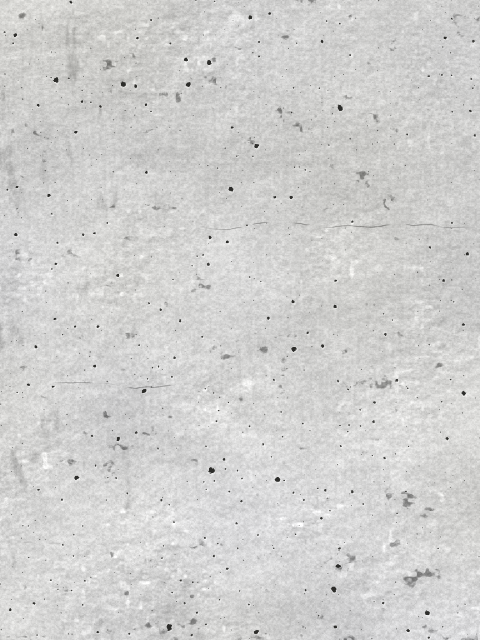
Write a Shadertoy shader that draws this texture.

```glsl
float hash(vec2 p) {
    return fract(sin(dot(p, vec2(127.1, 311.7))) * 43758.5453);
}

float noise(vec2 p) {
    vec2 cell = floor(p), f = fract(p);
    f = f * f * (3.0 - 2.0 * f);
    return mix(mix(hash(cell), hash(cell + vec2(1, 0)), f.x),
               mix(hash(cell + vec2(0, 1)), hash(cell + vec2(1, 1)), f.x), f.y);
}

float fbm(vec2 p) {
    float sum = 0.0, amp = 0.5;
    for (int i = 0; i < 5; i++) {
        sum += amp * noise(p);
        p = mat2(1.6, 1.2, -1.2, 1.6) * p + 17.3;
        amp *= 0.5;
    }
    return sum / 0.97;
}

// Surface height, stretched sideways and slightly tilted
float height(vec2 p) {
    return fbm(vec2(p.x - 0.3 * p.y, 1.5 * p.y + 0.25 * p.x) * 38.0);
}

// Round air holes: x is the hole, y its lit lower rim
vec2 pores(vec2 p, float cells, float density, float rMin, float rMax) {
    vec2 id = floor(p * cells);
    vec2 centre = (id + 0.22 + 0.56 * vec2(hash(id + 3.1), hash(id + 8.7))) / cells;
    float cluster = smoothstep(0.25, 0.75, noise(centre * 6.0 + 40.0));
    float present = step(hash(id + 21.3), density * (0.35 + 1.3 * cluster));
    float radius = mix(rMin, rMax, pow(hash(id + 5.9), 2.5));
    vec2 d = p - centre;
    d.y *= 0.85 + 0.4 * hash(id + 11.0);
    d += (vec2(noise(p * 260.0), noise(p * 260.0 + 9.0)) - 0.5) * radius * 0.7;
    float edge = 0.0013;
    float hole = 1.0 - smoothstep(radius - edge, radius + edge, length(d));
    float rim = 1.0 - smoothstep(radius, radius + 2.0 * edge, length(d + vec2(-0.0008, 0.0015)));
    return present * vec2(hole, rim * (1.0 - hole));
}

// Thin broken hairlines running across
float cracks(vec2 p) {
    float sum = 0.0;
    for (int i = 0; i < 3; i++) {
        float k = float(i);
        float y = 0.205 + 0.33 * k + 0.035 * (fbm(vec2(p.x * 7.0, k * 9.0)) - 0.5);
        float span = 0.1 + 0.05 * k * k;
        float inside = 1.0 - smoothstep(span * 0.7, span, abs(p.x - 0.1 - 0.15 * k * k));
        float line = 1.0 - smoothstep(0.0003, 0.0021, abs(p.y - y));
        sum += line * inside * smoothstep(0.25, 0.7, noise(vec2(p.x * 35.0, k)));
    }
    return sum;
}

void mainImage(out vec4 fragColor, in vec2 fragCoord) {
    vec2 p = fragCoord / iResolution.x;

    // Cloudy base tone, lighter toward the bottom
    float clouds = fbm(p * vec2(3.0, 4.0) + 5.0) - 0.5;
    float blotches = fbm(p * vec2(11.0, 15.0) + 31.0) - 0.5;
    float tone = 0.828 - 0.018 * p.y + 0.14 * clouds + 0.09 * blotches;

    // Relief lit from the upper left, rougher in patches
    float rough = smoothstep(0.45, 0.75, fbm(p * 8.0 + 70.0));
    float relief = height(p) - height(p + vec2(-0.0025, 0.0035));
    tone += relief * (0.17 + 0.22 * rough);

    // Fine sandy grain
    tone += 0.085 * (noise(p * 210.0) - 0.5) + 0.05 * (hash(floor(p * 384.0)) - 0.5);

    // Chalky flecks and faint upright stains
    tone += 0.09 * smoothstep(0.74, 0.95, noise(p * 75.0 + 13.0)) * (0.3 + rough);
    float stain = smoothstep(0.66, 0.85, fbm(p * vec2(34.0, 11.0) + 90.0));
    tone -= 0.12 * stain * (1.0 - smoothstep(0.1, 0.5, p.x));

    // Chipped spots and hairlines
    float chip = smoothstep(0.7, 0.8, fbm(p * vec2(22.0, 30.0) + 55.0));
    tone -= chip * 0.3 * smoothstep(0.45, 0.7, noise(p * 110.0));
    tone -= 0.2 * cracks(p);

    // Warm and cool drift
    float warmth = 0.35 + 2.0 * (noise(p * 4.0 + 60.0) - 0.5) + 0.8 * (p.y - 0.6);
    vec3 colour = vec3(tone) + warmth * vec3(0.003, 0.002, -0.006);

    // Large, medium and pinprick holes
    vec2 large = pores(p, 22.0, 0.10, 0.0026, 0.0065);
    vec2 medium = pores(p + 3.7, 43.0, 0.08, 0.0013, 0.0029);
    vec2 tiny = pores(p + 7.9, 85.0, 0.06, 0.0006, 0.0015);
    colour += 0.07 * max(large.y, medium.y);
    float hole = max(max(large.x * 0.93, medium.x * 0.85), tiny.x * 0.6);
    colour = mix(colour, vec3(0.13, 0.13, 0.12), hole);

    fragColor = vec4(clamp(colour, 0.0, 1.0), 1.0);
}
```
